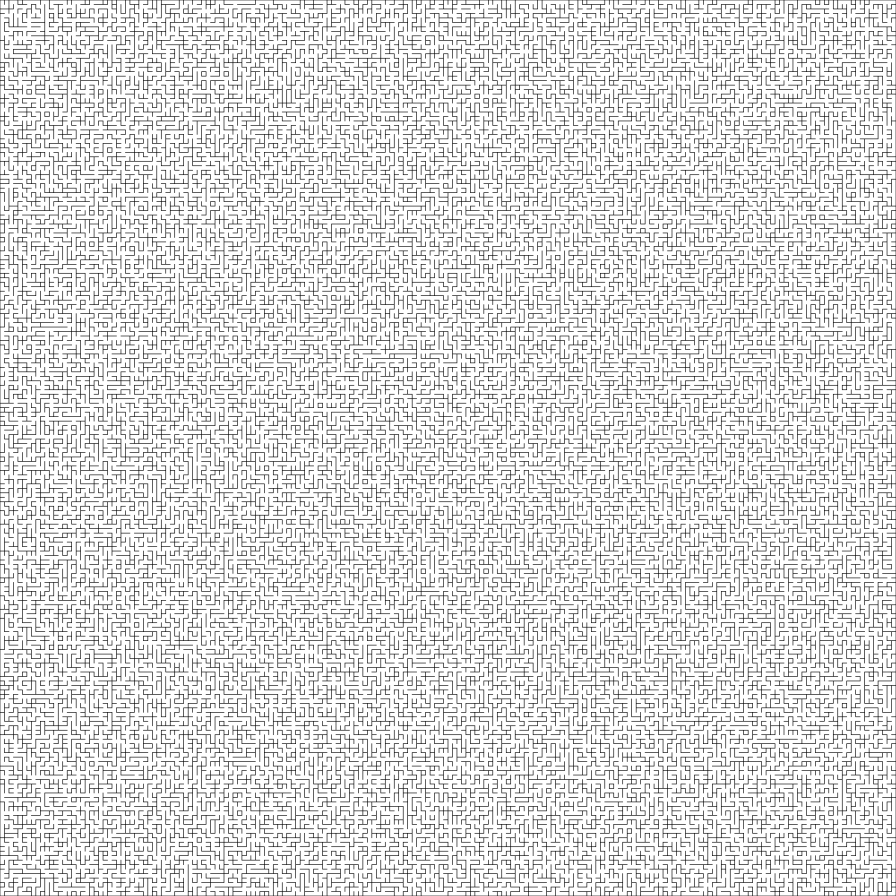
A three.js fragment shader for this pattern:

```glsl
varying vec2 vUv;

const float CELLS = 200.0;
const float HALF_WALL = 0.07;

float hash(vec2 p) {
  vec3 q = fract(vec3(p.xyx) * vec3(0.1031, 0.1030, 0.0973));
  q += dot(q, q.yzx + 33.33);
  return fract((q.x + q.y) * q.z);
}

// Unit step for direction 0 right, 1 up, 2 left, 3 down
vec2 heading(float d) {
  if (d < 1.5) return d < 0.5 ? vec2(1.0, 0.0) : vec2(0.0, 1.0);
  return d < 2.5 ? vec2(-1.0, 0.0) : vec2(0.0, -1.0);
}

float firstChoice(vec2 node) {
  return floor(4.0 * hash(node + 17.0));
}

// Each node grows one wall; if two nodes pick the same edge, the even one turns away
float growth(vec2 node) {
  float d = firstChoice(node);
  float facing = firstChoice(node + heading(d));
  bool shared = abs(facing - mod(d + 2.0, 4.0)) < 0.5;
  if (shared && mod(node.x + node.y, 2.0) < 0.5) {
    d = mod(d + 1.0 + floor(3.0 * hash(node + 431.0)), 4.0);
  }
  return d;
}

bool hasWall(vec2 node, float d) {
  vec2 h = heading(d);
  bool onSide = node.x < 0.5 || node.x > CELLS - 0.5;
  bool onCap = node.y < 0.5 || node.y > CELLS - 0.5;
  if ((onSide && h.x == 0.0) || (onCap && h.y == 0.0)) return true;
  return abs(growth(node) - d) < 0.5
      || abs(growth(node + h) - mod(d + 2.0, 4.0)) < 0.5;
}

// Share of a pixel-wide interval around x that lies between lo and hi
float covered(float x, float lo, float hi, float width) {
  return max(0.0, min(x + 0.5 * width, hi) - max(x - 0.5 * width, lo)) / width;
}

void main() {
  vec2 grid = vUv * CELLS;
  vec2 node = floor(grid + 0.5);
  vec2 p = grid - node;
  float pixel = max(fwidth(grid.x), 0.0001);

  // Joint at the node
  float ink = covered(p.x, -HALF_WALL, HALF_WALL, pixel)
            * covered(p.y, -HALF_WALL, HALF_WALL, pixel);

  // Four possible walls leaving the node
  for (int i = 0; i < 4; i++) {
    float d = float(i);
    if (hasWall(node, d)) {
      vec2 h = heading(d);
      ink += covered(dot(p, h), HALF_WALL, 1.0, pixel)
           * covered(dot(p, vec2(-h.y, h.x)), -HALF_WALL, HALF_WALL, pixel);
    }
  }

  gl_FragColor = vec4(mix(vec3(1.0), vec3(0.0), clamp(ink, 0.0, 1.0)), 1.0);
}
```
